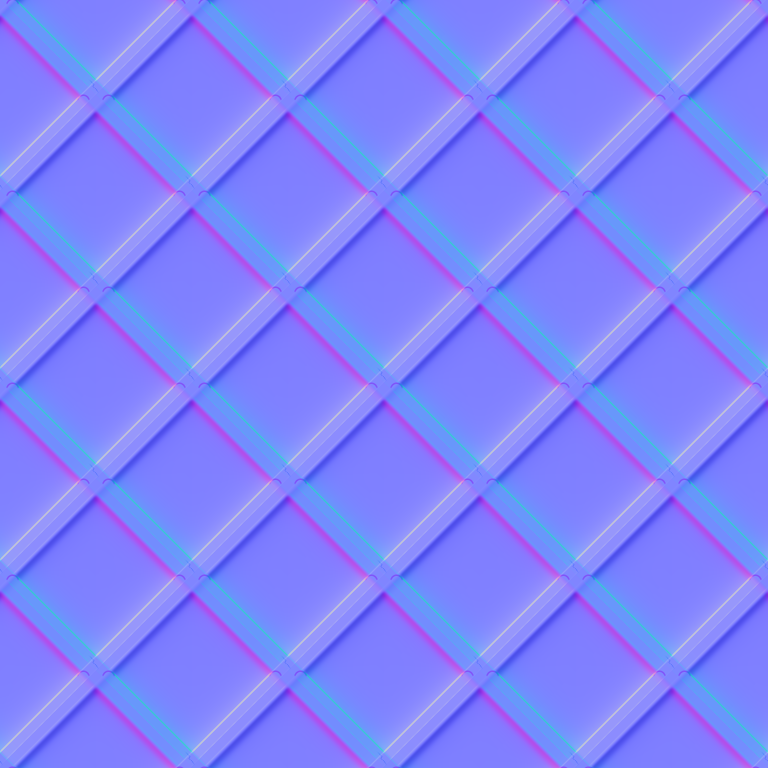
Reproduce this texture map procedurally as a WebGL 1 fragment shader.

```glsl
precision highp float;
// Tangent-space normal map of a diagonal lattice of raised bars, four repeats each way.

uniform vec2 u_resolution;

const float REPEATS = 4.0;
const float BAR_HALF = 0.083;  // half width of a bar, in lattice units
const float TAU = 6.2831853;

// Signed offset to the nearest whole number.
float nearestOffset(float x) {
  return fract(x + 0.5) - 0.5;
}

// Anti-aliased thin line; fades instead of vanishing when below a pixel.
float lineMask(float dist, float halfWidth, float pixel) {
  float cover = clamp(0.5 + (halfWidth - abs(dist)) / pixel, 0.0, 1.0);
  return cover * min(1.0, 2.0 * halfWidth / pixel);
}

// 1 where x lies above the edge, softened over the given width.
float above(float x, float edge, float soft) {
  return smoothstep(edge - soft, edge + soft, x);
}

// Slope across one bar: t runs across it, s along it.
float barSlope(float t, float s, float pixel) {
  float soft = max(0.006, 0.5 * pixel);
  float outer = -BAR_HALF - t;
  float shade = t - BAR_HALF;

  // Broad glow before the bar, flat face on it.
  float glow = 0.22 * exp(-max(outer, 0.0) / 0.085);
  float face = mix(0.19, 0.10, above(t, -0.01, soft));
  float slope = mix(glow, face, above(t, -BAR_HALF, soft));

  // Steep fall on the far side with a soft tail.
  float nearFall = 0.33 * exp(-pow(max(shade - 0.008, 0.0) / 0.034, 2.0));
  float farFall = 0.16 * exp(-max(shade, 0.0) / 0.075);
  slope = mix(slope, -(nearFall + farFall), above(t, BAR_HALF - 0.006, 0.016));

  // Bright bevel, fine middle crease and faint lower lip.
  float ripple = 0.8 + 0.2 * sin(TAU * 14.0 * s);
  slope += 0.68 * lineMask(t + BAR_HALF, 0.0045, pixel);
  slope += 0.24 * ripple * lineMask(t + 0.012, 0.003, pixel);
  slope += 0.09 * lineMask(t - 0.058, 0.004, pixel);
  return slope;
}

// Flattens a bar where the other one crosses it.
float crossingFade(float s) {
  return mix(0.22, 1.0, smoothstep(0.068, 0.105, abs(s)));
}

// Upper half of a small ring: the lip beside each crossing.
float lipArc(vec2 p, vec2 centre, float radius, float pixel) {
  vec2 d = p - centre;
  float ring = lineMask(length(d) - radius, 0.004, pixel);
  return ring * smoothstep(0.0, 0.012, -d.y);
}

// Wavy seam in the upper corner of each crossing.
float cornerSeam(vec2 p, float pixel) {
  float wave = 0.004 * sin(170.0 * p.y) + 0.002 * sin(310.0 * p.y + 1.0);
  float extent = smoothstep(-0.09, -0.07, p.y) * smoothstep(-0.01, -0.03, p.y);
  return extent * lineMask(p.x - 0.6 * p.y - 0.02 - wave, 0.003, pixel);
}

void main() {
  // Lattice coordinates, y pointing down.
  vec2 p = gl_FragCoord.xy / u_resolution * vec2(REPEATS, -REPEATS);
  float texel = REPEATS / min(u_resolution.x, u_resolution.y);
  float pixel = 1.41421 * texel;

  // Offsets across the rising and the falling bars.
  float rise = nearestOffset(p.x + p.y);
  float fall = nearestOffset(p.x - p.y);
  float a = barSlope(rise, fall, pixel) * crossingFade(fall);
  float b = -barSlope(-fall, rise, pixel) * crossingFade(rise);
  vec2 slope = vec2(a + b, a - b);

  // Small details around each crossing.
  vec2 q = 0.5 * vec2(rise + fall, rise - fall);
  float lip = lipArc(vec2(abs(q.x), q.y), vec2(0.066, 0.026), 0.03, texel);
  slope.y -= 0.42 * lip;
  slope -= vec2(0.22, 0.12) * cornerSeam(q, texel);

  vec3 normal = normalize(vec3(slope, 1.0));
  gl_FragColor = vec4(0.5 + 0.5 * normal, 1.0);
}
```
